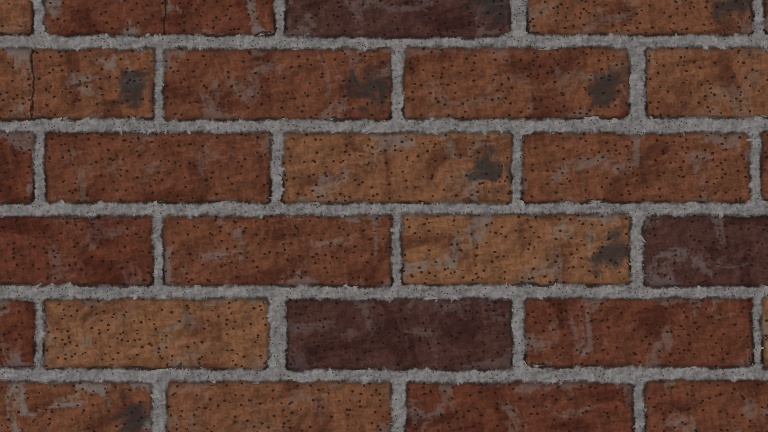
This texture is drawn by a WebGL 1 fragment shader. Its source:

```glsl
precision highp float;
// Weathered brick wall in running bond, with pale rough mortar in the joints.
// Rounded boxes are warped by layered sines; cellular noise makes pits and grit.
// Each brick gets its own tone, size, bloom, soot and cracks from its cell id.

uniform vec2 u_resolution;

#define PITCH vec2(0.5556, 0.1927)   // brick plus joint, in canvas heights
#define ORIGIN vec2(0.088, 0.132)    // one crossing of joints
#define JOINT vec2(0.030, 0.033)     // mortar width
#define CORNER 0.010
#define WOBBLE 0.0036
#define RED vec3(0.335, 0.188, 0.138)
#define TAN vec3(0.450, 0.315, 0.218)
#define PLUM vec3(0.245, 0.165, 0.155)
#define MORTAR vec3(0.450, 0.438, 0.432)
#define CREVICE vec3(0.115, 0.080, 0.065)
#define SOOT vec3(0.175, 0.165, 0.165)

float hash(vec2 p) {
  return fract(sin(dot(p, vec2(127.1, 311.7))) * 43758.5);
}

vec2 hash2(vec2 p) {
  return vec2(hash(p), hash(p + 37.3));
}

// Layered, rotated sines bent by each other: roughly -1 to 1
float waves(vec2 p) {
  float sum = 0.0, amp = 0.5;
  for (int i = 0; i < 5; i++) {
    p = mat2(0.8, 0.6, -0.6, 0.8) * p * 1.7 + 1.3;
    p += 0.7 * sin(p.yx * 1.1 + 0.5);
    sum += amp * sin(p.x + 1.4 * sin(p.y * 0.9));
    amp *= 0.62;
  }
  return sum;
}

// Cellular noise: distance to the nearest point, and that point's random value
vec2 cells(vec2 p) {
  vec2 base = floor(p);
  vec2 best = vec2(4.0, 0.0);
  for (int j = -1; j <= 1; j++) {
    for (int i = -1; i <= 1; i++) {
      vec2 cell = base + vec2(float(i), float(j));
      float dist = length(cell + hash2(cell) - p);
      if (dist < best.x) best = vec2(dist, hash(cell + 71.9));
    }
  }
  return best;
}

float roundBox(vec2 p, vec2 halfSize, float radius) {
  vec2 q = abs(p) - halfSize + radius;
  return length(max(q, 0.0)) + min(max(q.x, q.y), 0.0) - radius;
}

// Soft line or spot: 1 at zero, fading to 0 at the given width
float fade(float dist, float width) {
  return 1.0 - smoothstep(0.0, width, dist);
}

void main() {
  vec2 p = gl_FragCoord.xy / u_resolution.y;
  float pixel = 1.0 / u_resolution.y;

  // Shared noise fields
  float broad = waves(p * 13.0 + 4.0);
  float medium = waves(p * vec2(38.0, 46.0));
  float fine = waves(p * 150.0 + 9.0);
  vec2 pits = cells(p * vec2(62.0, 74.0));
  vec2 grit = cells(p * 125.0);

  // Brick cell in running bond
  vec2 q = p - ORIGIN + WOBBLE * vec2(waves(p * 24.0), waves(p * 24.0 + 17.0));
  float row = floor(q.y / PITCH.y);
  q.x -= 0.5 * PITCH.x * mod(row, 2.0);
  vec2 id = vec2(floor(q.x / PITCH.x), row);
  vec2 rnd = hash2(id + 5.0);
  vec2 trait = hash2(id + 23.0);

  // Brick outline with small shifts, worn edges and chips
  vec2 local = q - (id + 0.5) * PITCH + (rnd - 0.5) * vec2(0.012, 0.006);
  vec2 halfSize = 0.5 * (PITCH - JOINT) + (trait - 0.5) * vec2(0.008, 0.004);
  float d = roundBox(local, halfSize, CORNER);
  d += 0.0016 * fine + 0.007 * smoothstep(0.45, 1.0, medium);

  // Brick tone drifts diagonally across the courses
  float drift = cos(2.094 * (id.x - floor(0.5 * (row + 1.0))));
  float tone = clamp(0.36 + 0.30 * drift + 0.5 * (rnd.x - 0.5), 0.0, 1.0);
  vec3 brick = mix(RED, TAN, tone);
  brick = mix(brick, PLUM, 0.8 * step(0.86, rnd.y));
  brick = mix(brick, brick.rgb * vec3(0.80, 0.74, 0.76), smoothstep(0.1, 0.9, broad));
  brick *= 1.0 + 0.13 * medium + 0.13 * fine;

  // Pale bloom, strongest near the edges
  float bloom = smoothstep(0.25, 1.0, waves(p * 18.0 + id * 3.7) + 0.4 * fade(-d, 0.025) + 0.2 * fine);
  brick = mix(brick, MORTAR * 0.96, bloom * (0.25 + 0.5 * trait.x));

  // Soot at one end, vertical cracks, and pits
  float sootDist = length(local - halfSize * vec2(0.82, -0.1)) + 0.025 * medium;
  brick = mix(brick, SOOT, 0.75 * step(0.72, trait.y) * (1.0 - smoothstep(0.015, 0.06, sootDist)));
  float crack = abs(local.x + (rnd.y - 0.5) * 0.25 + 0.003 * medium);
  brick = mix(brick, CREVICE, 0.8 * step(0.68, trait.x) * fade(crack, 0.004));
  float pit = (1.0 - smoothstep(0.08, 0.28, pits.x + 0.08 * fine)) * step(0.66, pits.y);
  brick = mix(brick, CREVICE, 0.75 * pit);
  brick *= 1.0 - 0.18 * fade(-d, 0.010);

  // Gritty mortar with holes, shaded beside the bricks
  vec3 mortar = MORTAR * (1.06 + 0.10 * medium + 0.12 * fine - 0.16 * grit.x);
  mortar = mix(mortar, CREVICE, 0.65 * fade(grit.x, 0.4) * step(0.86, grit.y));
  mortar *= 1.0 - 0.22 * fade(d, 0.008);

  // Broken dark crevice, deeper below and at the ends of each brick
  float under = 0.35 + 0.45 * smoothstep(0.02, -0.06, -local.y * -1.0 + 0.0) * 0.0;
  under += 0.40 * (1.0 - smoothstep(-0.06, 0.02, local.y));
  under += 0.25 * smoothstep(-0.02, 0.0, abs(local.x) - halfSize.x);
  float gap = fade(abs(d - 0.001), 0.0055) * under * smoothstep(-0.7, 0.5, waves(p * 31.0 + 8.0));

  vec3 color = mix(brick, mortar, smoothstep(-pixel, pixel, d));
  color = mix(color, CREVICE, clamp(gap, 0.0, 0.9));
  gl_FragColor = vec4(color, 1.0);
}
```
